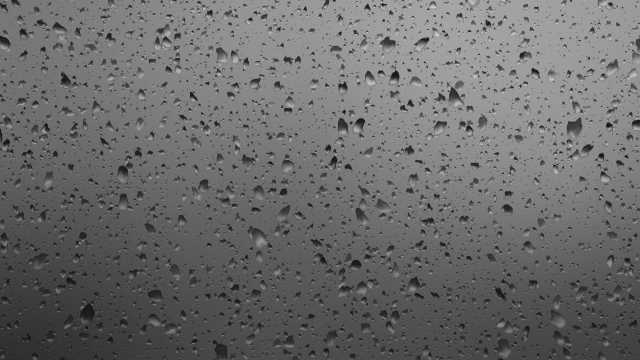
Reproduce this texture procedurally as a Shadertoy shader.

```glsl
const float GLASS_LOW = 0.27;         // grey at the bottom of the pane
const float GLASS_HIGH = 0.59;        // grey at the top of the pane
const float SIDE_SHADE = 0.11;        // darkening toward the left edge
const float DROP_DARK = 0.10;         // refracted ground in the upper drop
const float DROP_GLOW = 0.22;         // refracted sky in the lower drop
const float LEAN = 0.9;               // sideways shear of the drops
const float MAX_STRETCH = 1.75;       // height of the longest drops
const float WOBBLE = 0.75;            // irregularity of the outline
const float GRAIN = 0.012;
const vec3 TINT = vec3(1.004, 0.998, 1.0);

vec3 hash3(vec2 p) {
    vec3 q = fract(vec3(p.xyx) * vec3(0.1031, 0.1030, 0.0973));
    q += dot(q, q.yxz + 33.33);
    return fract((q.xxy + q.yzz) * q.zyx);
}

vec2 noise2(vec2 p) {
    vec2 i = floor(p), f = fract(p);
    f = f * f * (3.0 - 2.0 * f);
    vec2 low = mix(hash3(i).xy, hash3(i + vec2(1, 0)).xy, f.x);
    vec2 high = mix(hash3(i + vec2(0, 1)).xy, hash3(i + vec2(1, 1)).xy, f.x);
    return mix(low, high, f.y);
}

float smoothMin(float a, float b, float k) {
    float h = max(k - abs(a - b), 0.0) / k;
    return min(a, b) - h * h * k * 0.25;
}

// Blurred sky behind the pane
float glassTone(vec2 uv, float aspect) {
    float x = uv.x / aspect;
    float tone = mix(GLASS_LOW, GLASS_HIGH, smoothstep(-0.15, 1.0, uv.y));
    tone -= SIDE_SHADE * (1.0 - smoothstep(0.0, 0.45, x));
    tone += 0.06 * smoothstep(0.4, 0.8, x) * smoothstep(0.1, 0.6, uv.y);
    tone -= 0.05 * smoothstep(0.85, 1.05, x);
    return tone + 0.05 * (noise2(uv * vec2(2.6, 2.0) + 7.0).x - 0.5);
}

// One grid of scattered drops; radii are fractions of the cell
void addDrops(inout float tone, vec2 uv, float glass, float cell, float share,
              vec2 radii, float irregular, float seed) {
    vec2 home = floor(uv / cell);
    for (int j = -1; j <= 1; j++)
    for (int i = -1; i <= 1; i++) {
        vec2 id = home + vec2(i, j);
        vec3 place = hash3(id + seed);
        vec3 form = hash3(id + seed + 41.7);
        vec3 look = hash3(id + seed + 97.3);
        vec2 centre = (id + 0.5 + 0.7 * (place.yz - 0.5)) * cell;

        // Runs of water leave sparse and crowded columns
        float crowd = noise2(centre * vec2(11.0, 3.0) + seed).x;
        if (place.x > share * (0.55 + 0.9 * crowd)) continue;

        float radius = cell * mix(radii.x, radii.y, form.x * form.x);
        vec2 p = (uv - centre) / radius;
        p.x += LEAN * (form.y - 0.5) * p.y;
        p.y /= mix(0.9, MAX_STRETCH, form.z);
        p += irregular * WOBBLE * (noise2(p * 1.3 + look.xy * 60.0) - 0.5);

        // Teardrop body, sometimes joined to a smaller drop
        float taper = 1.0 + 0.3 * clamp(p.y, -1.0, 1.2);
        float d = length(p * vec2(taper, 1.0)) - 1.0;
        if (look.x < 0.4 * irregular) {
            vec2 side = vec2(look.y > 0.5 ? 0.8 : -0.8, 0.55);
            d = smoothMin(d, length(p - side) - 0.45, 0.5);
        }
        float edge = 0.75 / (iResolution.y * radius);
        float cover = 1.0 - smoothstep(-edge, edge, d);
        cover *= min(1.0, radius * iResolution.y * 1.1);
        if (cover <= 0.0) continue;

        // Inverted view: dark above, bright crescent below, thin dark rim
        float slope = p.y + 0.5 * (look.z - 0.5) * p.x;
        float split = mix(-0.4, 0.35, look.y);
        float dark = smoothstep(split - 0.35, split + 0.55, slope);
        float glow = 1.0 - smoothstep(-0.75, split, slope);
        float rim = smoothstep(-0.4, 0.0, d);
        float strength = mix(0.4, 1.0, look.z);
        float inside = mix(glass * 0.92, DROP_DARK, dark * strength);
        inside += DROP_GLOW * glow * (0.6 + 0.6 * look.x);
        inside *= 1.0 - 0.4 * rim * strength;
        tone = mix(tone, inside, cover);
    }
}

void mainImage(out vec4 fragColor, in vec2 fragCoord) {
    vec2 uv = fragCoord / iResolution.y;
    float glass = glassTone(uv, iResolution.x / iResolution.y);
    float tone = glass;

    // Mist to heavy drops
    addDrops(tone, uv, glass, 0.012, 0.30, vec2(0.11, 0.19), 0.0, 11.0);
    addDrops(tone, uv, glass, 0.021, 0.45, vec2(0.12, 0.25), 0.5, 153.0);
    addDrops(tone, uv, glass, 0.037, 0.52, vec2(0.14, 0.29), 1.0, 307.0);
    addDrops(tone, uv, glass, 0.075, 0.38, vec2(0.13, 0.25), 0.8, 521.0);

    tone += GRAIN * (hash3(floor(uv * 288.0)).x - 0.5);
    fragColor = vec4(clamp(tone * TINT, 0.0, 1.0), 1.0);
}
```
